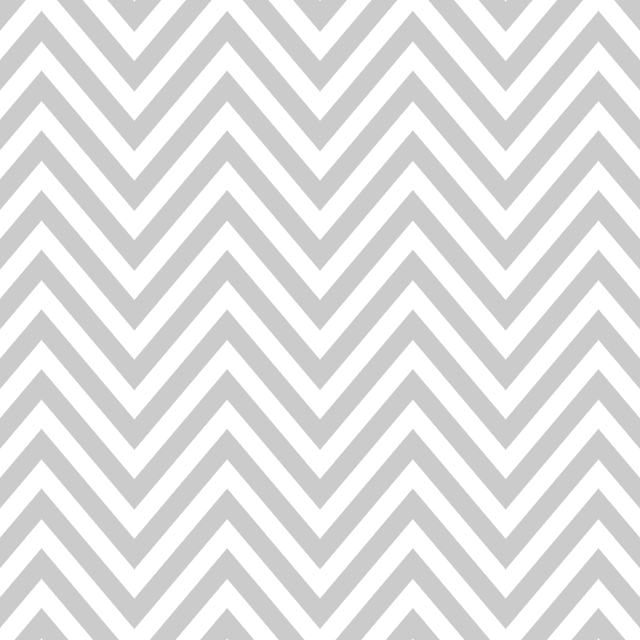
This pattern is drawn by a WebGL 2 fragment shader. Its source:

```glsl
#version 300 es
precision highp float;
// Grey chevron stripes zigzagging across a white ground.

uniform vec2 u_resolution;
out vec4 fragColor;

const vec3 GROUND = vec3(1.0);
const vec3 STRIPE = vec3(0.797);

const float ZIGZAG_PERIOD = 0.2901;   // peak to peak, across
const float ZIGZAG_HEIGHT = 0.1719;   // valley to peak
const float STRIPE_PERIOD = 0.0933;   // stripe to stripe, down
const float STRIPE_HEIGHT = 0.0478;   // vertical thickness
const vec2  VALLEY = vec2(0.5, 0.6007); // mid-stripe point of one valley

// Triangle wave: 0 at whole multiples of the period, 1 halfway between.
float triangleWave(float x, float period) {
    return 2.0 * abs(fract(x / period + 0.5) - 0.5);
}

// Signed distance from y to the nearest of evenly spaced bands.
float bandDistance(float y, float period, float thickness) {
    float offset = (fract(y / period + 0.5) - 0.5) * period;
    return abs(offset) - 0.5 * thickness;
}

// Distance to the chevrons, corrected for the slope of their arms.
float chevronDistance(vec2 p, float period, float height) {
    float slope = 2.0 * height / period;
    float y = p.y - height * triangleWave(p.x, period);
    return bandDistance(y, STRIPE_PERIOD, STRIPE_HEIGHT) / sqrt(1.0 + slope * slope);
}

// Coverage of a shape over one pixel.
float coverage(float dist, float pixel) {
    return clamp(0.5 - dist / pixel, 0.0, 1.0);
}

void main() {
    float side = min(u_resolution.x, u_resolution.y);
    vec2 p = gl_FragCoord.xy / side;

    float dist = chevronDistance(p - VALLEY, ZIGZAG_PERIOD, ZIGZAG_HEIGHT);
    vec3 color = mix(GROUND, STRIPE, coverage(dist, 1.0 / side));
    fragColor = vec4(color, 1.0);
}
```
